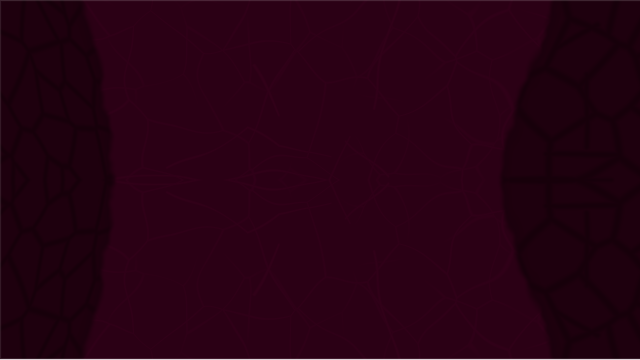
Reproduce this background procedurally as a WebGL 1 fragment shader.

```glsl
precision highp float;
// Dark wine-red membrane between two rough, cracked walls, mirrored top to bottom.
// Walls are curved bounds roughened by gradient noise; cracks and veins are
// warped Voronoi borders, joined by a few larger lines built from segments.

uniform vec2 u_resolution;

#define MEMBRANE vec3(0.167, 0.0, 0.081)
#define VEIN vec3(0.191, 0.002, 0.095)
#define WALL vec3(0.116, 0.0, 0.053)
#define CRACK vec3(0.090, 0.0, 0.041)
#define RIM vec3(0.86, 0.82, 0.84)
#define VEIN_SCALE 4.6
#define VEIN_WIDTH 0.0028
#define CRACK_WIDTH 0.013
#define WALL_ROUGHNESS 0.024
#define WARP 0.095

vec2 hash2(vec2 p) {
  p = vec2(dot(p, vec2(127.1, 311.7)), dot(p, vec2(269.5, 183.3)));
  return fract(sin(p) * 43758.55);
}

// Gradient noise, roughly -0.7 to 0.7
float noise(vec2 p) {
  vec2 i = floor(p), f = fract(p);
  vec2 u = f * f * f * (f * (f * 6.0 - 15.0) + 10.0);
  vec2 x = vec2(1.0, 0.0);
  float a = dot(hash2(i) * 2.0 - 1.0, f);
  float b = dot(hash2(i + x) * 2.0 - 1.0, f - x);
  float c = dot(hash2(i + x.yx) * 2.0 - 1.0, f - x.yx);
  float d = dot(hash2(i + x.xx) * 2.0 - 1.0, f - x.xx);
  return mix(mix(a, b, u.x), mix(c, d, u.x), u.y);
}

// Distance to the nearest Voronoi cell border, in cell units
float cellBorder(vec2 p) {
  vec2 i = floor(p), f = fract(p), nearest = vec2(8.0);
  float border = 8.0;
  for (int k = 0; k < 9; k++) {
    vec2 g = vec2(mod(float(k), 3.0), floor(float(k) / 3.0)) - 1.0;
    vec2 r = g + hash2(i + g) - f;
    if (dot(r, r) < dot(nearest, nearest)) nearest = r;
  }
  for (int k = 0; k < 25; k++) {
    vec2 g = vec2(mod(float(k), 5.0), floor(float(k) / 5.0)) - 2.0;
    vec2 r = g + hash2(i + g) - f;
    vec2 gap = r - nearest;
    if (dot(gap, gap) > 0.0001)
      border = min(border, dot(0.5 * (r + nearest), normalize(gap)));
  }
  return border;
}

float segment(vec2 p, vec2 a, vec2 b) {
  vec2 d = b - a;
  return length(p - a - d * clamp(dot(p - a, d) / dot(d, d), 0.0, 1.0));
}

// Larger veins around the mirror axis
float mainVeins(vec2 p) {
  float d = segment(p, vec2(0.32, 0.006), vec2(0.93, 0.0));
  d = min(d, segment(p, vec2(0.47, 0.03), vec2(0.67, 0.145)));
  d = min(d, segment(p, vec2(0.67, 0.145), vec2(0.77, 0.08)));
  d = min(d, segment(p, vec2(0.77, 0.08), vec2(0.93, 0.08)));
  d = min(d, segment(p, vec2(0.92, 0.0), vec2(0.98, 0.14)));
  d = min(d, segment(p, vec2(1.08, 0.012), vec2(0.97, 0.13)));
  d = min(d, segment(p, vec2(1.04, 0.2), vec2(1.09, 0.5)));
  return min(d, segment(p, vec2(0.70, 0.31), vec2(0.77, 0.17)));
}

// Larger cracks of the right wall
float mainCracks(vec2 p) {
  float d = segment(p, vec2(1.42, 0.0), vec2(1.70, 0.0));
  d = min(d, segment(p, vec2(1.52, 0.07), vec2(1.72, 0.07)));
  d = min(d, segment(p, vec2(1.63, 0.09), vec2(1.63, 0.29)));
  return min(d, segment(p, vec2(1.54, 0.36), vec2(1.66, 0.43)));
}

// Soft-edged line of a given half width
float line(float d, float width, float soft) {
  return 1.0 - smoothstep(width - soft, width + soft, d);
}

void main() {
  vec2 uv = gl_FragCoord.xy / u_resolution;
  vec2 p = vec2(uv.x * 16.0 / 9.0, abs(uv.y - 0.5));
  float pixel = 1.0 / u_resolution.y;

  // Signed distance into the walls, positive inside
  float rise = 2.0 * p.y;
  float rough = WALL_ROUGHNESS * (noise(p * 11.0) + 0.5 * noise(p * 27.0));
  float left = 0.318 - 0.086 * pow(rise, 1.5) - p.x;
  float right = p.x - 1.392 - 0.151 * pow(rise, 1.4);
  float inside = max(left, right) + rough;

  // Two nets of curved veins and the larger ones on the membrane
  vec2 bend = WARP * vec2(noise(p * 5.0), noise(p * 5.0 + 31.7));
  float width = VEIN_WIDTH * (1.0 + noise(p * 6.0 + 9.0));
  float soft = 0.0012 + 0.5 * pixel;
  float coarse = cellBorder((p + bend) * VEIN_SCALE + 3.0) / VEIN_SCALE;
  float fine = cellBorder((p - bend) * VEIN_SCALE * 1.3 + 17.0) / (VEIN_SCALE * 1.3);
  float veins = 0.85 * line(coarse, width, soft);
  float patches = smoothstep(-0.15, 0.2, noise(p * 4.0 + 5.0));
  veins = max(veins, 0.8 * patches * line(fine, width, soft));
  veins = max(veins, line(mainVeins(p + 0.5 * bend), width, soft));
  vec3 color = mix(MEMBRANE, VEIN, veins);

  // Wide soft cracks: slanted narrow cells on the left, broad ones on the right
  vec2 cells = p.x < 0.9 ? vec2(13.0 * p.x + 3.0 * p.y, 8.0 * p.y) : 7.0 * p;
  float crack = cellBorder(cells + 2.0 * bend) / 9.0;
  crack = min(crack, mainCracks(p + 0.15 * bend));
  vec3 wall = mix(WALL, CRACK, line(crack, 0.55 * CRACK_WIDTH, 0.45 * CRACK_WIDTH));
  wall = mix(wall, CRACK, 0.4 * (1.0 - smoothstep(0.0, 0.035, inside)));
  color = mix(color, wall, smoothstep(-0.012, 0.01, inside));

  // Pale hairline frame, strongest at the foot
  float rim = max(line(uv.y, 0.0034, 0.0014), 0.17 * line(1.0 - uv.y, 0.0034, 0.0014));
  gl_FragColor = vec4(mix(color, RIM, max(rim, 0.12 * line(uv.x, 0.0019, 0.0008))), 1.0);
}
```
